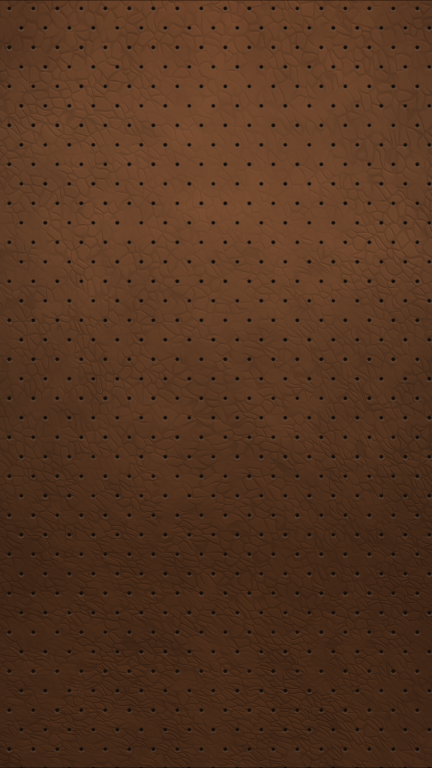
A Shadertoy shader for this texture:

```glsl
// Perforated brown leather: staggered rows of punched holes over wrinkled grain.
// The grain is the border of warped, stretched Voronoi cells over soft swells,
// embossed towards the light; a vertical gradient with dim sides shades it.

// Lengths are fractions of the canvas width.
const float COLUMNS = 18.0;
const float ROW_PITCH = 0.04512;
const float FIRST_ROW = 0.0196;      // distance from the top edge
const float ROW_PHASE = 0.3875;      // first hole, in column pitches
const float HOLE_RADIUS = 0.0041;
const float HOLE_SOFTNESS = 0.0024;
const float RIM_WIDTH = 0.0024;
const float GRAIN_SCALE = 49.0;
const vec2 GRAIN_STRETCH = vec2(0.52, 0.80);  // along and across the wrinkles
const float CREASE_WIDTH = 0.36;     // in grain cells
const float SWELL = 0.8;             // height of soft swells against pads
const float EMBOSS_STEP = 0.0029;
const float EMBOSS_GAIN = 0.105;
const float CREASE_SHADE = 0.085;
const float MOTTLE = 0.10;
const float SIDE_DIM = 0.20;
const float EDGE_LINE = 0.0035;
const vec2 SMOOTH_CENTER = vec2(0.55, 0.25);  // worn patch, x and depth share
const vec2 SMOOTH_SIZE = vec2(0.32, 0.16);

const vec3 TOP_COLOR = vec3(0.410, 0.254, 0.157);
const vec3 GLOW_COLOR = vec3(0.447, 0.285, 0.180);
const vec3 MIDDLE_COLOR = vec3(0.350, 0.218, 0.133);
const vec3 BOTTOM_COLOR = vec3(0.277, 0.163, 0.093);
const vec3 HOLE_COLOR = vec3(0.080, 0.046, 0.026);
const vec3 RIM_COLOR = vec3(0.410, 0.325, 0.265);

vec2 hash2(vec2 p) {
    vec3 q = fract(vec3(p.xyx) * vec3(0.1031, 0.1030, 0.0973));
    q += dot(q, q.yzx + 33.33);
    return fract((q.xx + q.yz) * q.zy);
}

vec2 noise2(vec2 p) {
    vec2 i = floor(p), f = fract(p);
    f = f * f * (3.0 - 2.0 * f);
    return mix(mix(hash2(i), hash2(i + vec2(1, 0)), f.x),
               mix(hash2(i + vec2(0, 1)), hash2(i + vec2(1, 1)), f.x), f.y);
}

// Gap between the nearest two cell points: zero on a cell border.
float cellBorder(vec2 p) {
    vec2 cell = floor(p);
    float nearest = 9.0, second = 9.0;
    for (int y = -1; y <= 1; y++)
    for (int x = -1; x <= 1; x++) {
        vec2 id = cell + vec2(x, y);
        float d = length(id + hash2(id + 170.0) - p);
        second = min(second, max(nearest, d));
        nearest = min(nearest, d);
    }
    return second - nearest;
}

// Height of the hide; wrinkles run down to the right, steeper near the top.
float grainHeight(vec2 p) {
    vec2 bent = p + 0.09 * (noise2(p * 3.0 + 5.0) - 0.5)
                  + 0.016 * (noise2(p * 40.0 + 40.0) - 0.5);
    vec2 along = vec2(bent.x - bent.y, bent.x + 1.7 * bent.y - 0.34 * bent.y * bent.y);
    vec2 grain = along * GRAIN_STRETCH * GRAIN_SCALE;
    float pad = smoothstep(0.0, CREASE_WIDTH, cellBorder(grain));
    float broken = smoothstep(0.15, 0.60, noise2(p * 31.0 + 90.0).x);
    return mix(1.0, pad, 0.3 + 0.7 * broken) + SWELL * (noise2(grain * 0.7).x - 0.5);
}

vec3 baseColor(float x, float t) {
    vec3 color = mix(TOP_COLOR, GLOW_COLOR, smoothstep(0.0, 0.18, t));
    color = mix(color, MIDDLE_COLOR, smoothstep(0.26, 0.54, t));
    color = mix(color, BOTTOM_COLOR, smoothstep(0.50, 0.76, t));
    float side = 2.0 * abs(x - 0.52);
    return color * (1.0 - SIDE_DIM * (1.0 - 0.6 * t) * side * side);
}

void mainImage(out vec4 fragColor, in vec2 fragCoord) {
    vec2 p = fragCoord / iResolution.x;
    float pixel = 1.0 / iResolution.x;
    float canvasHeight = iResolution.y / iResolution.x;
    float depth = canvasHeight - p.y;
    float t = depth / canvasHeight;

    // Leather: gradient, mottling and embossed wrinkles, worn smooth in a patch.
    float mottle = 0.7 * noise2(p * 6.0).x + 0.6 * noise2(p * 17.0).y - 0.65;
    vec3 color = baseColor(p.x, t) * (1.0 + MOTTLE * mottle);
    float height = grainHeight(p);
    float relief = height - grainHeight(p + EMBOSS_STEP * vec2(0.35, 1.0));
    vec2 patchOffset = (vec2(p.x, t) - SMOOTH_CENTER) / SMOOTH_SIZE;
    float wear = 1.0 - 0.65 * exp(-dot(patchOffset, patchOffset));
    wear *= 0.75 + 0.5 * noise2(p * 4.0 + 17.0).y;
    color *= 1.0 + wear * (EMBOSS_GAIN * relief - CREASE_SHADE * (0.8 - height));

    // Holes: odd rows shift by half a column; the lower rim catches light.
    float row = floor((depth - FIRST_ROW) / ROW_PITCH + 0.5);
    float shift = ROW_PHASE + 0.5 * mod(row, 2.0);
    float column = floor(p.x * COLUMNS - shift + 0.5);
    vec2 center = vec2((column + shift) / COLUMNS, FIRST_ROW + row * ROW_PITCH);
    vec2 offset = vec2(p.x - center.x, center.y - depth);
    float vary = hash2(vec2(column, row) + 11.0).x;
    float edge = length(offset) - HOLE_RADIUS * (0.94 + 0.12 * vary);
    float rim = 1.0 - smoothstep(0.0, RIM_WIDTH + 0.5 * pixel, abs(edge - 0.8 * RIM_WIDTH));
    float facing = smoothstep(-0.1, 0.9, -offset.y / max(length(offset), 1e-4));
    float soft = max(HOLE_SOFTNESS, 0.6 * pixel);
    color = mix(color, HOLE_COLOR, 1.0 - smoothstep(-soft, soft, edge));
    color = mix(color, RIM_COLOR * mix(1.0, 0.8, t), rim * facing * (0.5 + 0.2 * vary));

    // Dark seam along the top and bottom edges.
    color *= mix(0.6, 1.0, smoothstep(0.0, EDGE_LINE, min(depth, p.y)));
    fragColor = vec4(color, 1.0);
}
```
